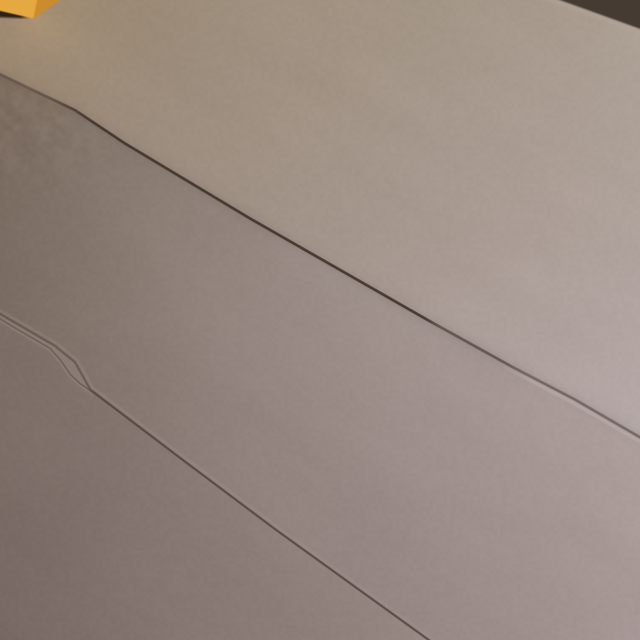
Give the GLSL for this texture, as a WebGL 2 fragment shader.

```glsl
#version 300 es
precision highp float;
uniform vec2 u_resolution;
out vec4 fragColor;

const int N = 8;

float hash(vec2 p) {
  p = fract(p * vec2(0.1031, 0.1173));
  p += dot(p, p.yx + 33.33);
  return fract((p.x + p.y) * p.x * 91.7);
}

float noise(vec2 p) {
  vec2 i = floor(p), f = fract(p);
  f = f * f * (3.0 - 2.0 * f);
  return mix(mix(hash(i), hash(i + vec2(1, 0)), f.x),
             mix(hash(i + vec2(0, 1)), hash(i + vec2(1, 1)), f.x), f.y);
}

float fbm(vec2 p) {
  float sum = 0.0, amp = 0.5;
  for (int i = 0; i < 4; i++) {
    sum += amp * noise(p);
    p = p * 2.03 + 17.0;
    amp *= 0.5;
  }
  return sum;
}

// Signed distance to a polyline running left to right, positive above it
float seamDistance(vec2 p, vec2 pts[N]) {
  float d = 1e3, side = 1.0;
  for (int i = 0; i < N - 1; i++) {
    vec2 a = pts[i], ab = pts[i + 1] - a, ap = p - a;
    float h = clamp(dot(ap, ab) / dot(ab, ab), 0.0, 1.0);
    d = min(d, length(ap - ab * h));
    if (p.x >= a.x && p.x < a.x + ab.x) side = sign(ap.y - ab.y * ap.x / ab.x);
  }
  return d * side;
}

// Signed distance to the line through a and b, positive on its left
float edgeDistance(vec2 p, vec2 a, vec2 b) {
  vec2 d = normalize(b - a);
  return d.x * (p.y - a.y) - d.y * (p.x - a.x);
}

float cover(float d, float soft) {
  return smoothstep(-soft, soft, d);
}

float stroke(float d, float halfWidth, float soft) {
  return 1.0 - smoothstep(halfWidth - soft, halfWidth + soft, abs(d));
}

vec3 cornerBlend(vec2 t, vec3 bl, vec3 br, vec3 tl, vec3 tr) {
  t = clamp(t, 0.0, 1.0);
  return mix(mix(bl, br, t.x), mix(tl, tr, t.x), t.y);
}

void main() {
  vec2 uv = gl_FragCoord.xy / u_resolution;
  float soft = max(0.0013, 0.8 / u_resolution.y);

  vec2 upperSeam[N] = vec2[N](vec2(-0.01, 0.889), vec2(0.117, 0.828), vec2(0.195, 0.776),
    vec2(0.39, 0.659), vec2(0.67, 0.499), vec2(0.80, 0.427), vec2(0.898, 0.376), vec2(1.01, 0.311));
  vec2 lowerSeam[N] = vec2[N](vec2(-0.01, 0.515), vec2(0.085, 0.460), vec2(0.117, 0.434),
    vec2(0.141, 0.391), vec2(0.286, 0.281), vec2(0.43, 0.173), vec2(0.67, 0.0), vec2(1.01, -0.25));
  vec2 looseStrand[N] = vec2[N](vec2(-0.01, 0.508), vec2(0.04, 0.478), vec2(0.078, 0.456),
    vec2(0.095, 0.437), vec2(0.110, 0.415), vec2(0.125, 0.401), vec2(0.141, 0.390), vec2(0.16, 0.375));
  float upper = seamDistance(uv, upperSeam);
  float lower = seamDistance(uv, lowerSeam);
  float strand = seamDistance(uv, looseStrand);

  // Panel shading
  vec3 farPanel = cornerBlend(vec2(uv.x, (uv.y - 0.3) / 0.7),
    vec3(0.59, 0.53, 0.50), vec3(0.71, 0.66, 0.66), vec3(0.59, 0.52, 0.44), vec3(0.67, 0.62, 0.57));
  vec3 midPanel = cornerBlend(vec2(uv.x, uv.y / 0.85),
    vec3(0.47, 0.41, 0.39), vec3(0.65, 0.59, 0.585), vec3(0.48, 0.42, 0.375), vec3(0.73, 0.68, 0.66));
  midPanel += vec3(0.02, 0.021, 0.024) * exp(-8.0 * dot(uv - vec2(0.4, 0.5), uv - vec2(0.4, 0.5)));
  vec3 nearPanel = cornerBlend(uv / vec2(0.7, 0.5),
    vec3(0.47, 0.41, 0.39), vec3(0.60, 0.54, 0.525), vec3(0.49, 0.43, 0.405), vec3(0.62, 0.56, 0.54));
  vec3 color = mix(midPanel, farPanel, cover(upper, soft * 1.5));
  color = mix(nearPanel, color, cover(lower, soft * 1.5));

  // Mottling along the boards, fine grain and a rough patch at the left
  vec2 along = vec2(uv.x * 0.86 - uv.y * 0.5, uv.x * 0.5 + uv.y * 0.86);
  color += 0.022 * (fbm(along * vec2(7.0, 20.0) + 5.0) - 0.47);
  color += 0.014 * (noise(uv * 190.0) - 0.5);
  float rough = smoothstep(0.2, 0.02, length((uv - vec2(0.04, 0.79)) * vec2(1.0, 1.5)));
  color += rough * cover(-upper, 0.01) * 0.07 * (fbm(uv * 75.0) - 0.5);

  // Upper seam: dark gap that fades into a pale lip at the right
  float gap = mix(0.4, 0.92, smoothstep(0.04, 0.16, uv.x));
  gap *= mix(1.0, 0.65, smoothstep(0.66, 0.69, uv.x));
  gap *= mix(1.0, 0.75, smoothstep(0.78, 0.82, uv.x));
  float lip = smoothstep(0.77, 0.84, uv.x);
  color = mix(color, vec3(0.76, 0.70, 0.71), 0.65 * lip * stroke(upper + 0.0055, 0.003, 0.0025));
  color *= 1.0 - 0.08 * exp(-abs(upper) * 140.0);
  color = mix(color, vec3(0.25, 0.20, 0.17), gap * stroke(upper, 0.0021, soft));

  // Lower seam: pale bent strip at the left, thin dark gap beyond it
  float bent = 1.0 - smoothstep(0.135, 0.15, uv.x);
  float strip = bent * cover(-lower, soft) * cover(strand, soft);
  color = mix(color, vec3(0.57, 0.50, 0.47), 0.65 * strip);
  color = mix(color, vec3(0.62, 0.55, 0.52), 0.4 * bent * stroke(strand + 0.003, 0.0015, 0.002));
  color = mix(color, vec3(0.33, 0.27, 0.25), 0.55 * bent * stroke(strand, 0.001, soft));
  color = mix(color, vec3(0.66, 0.60, 0.57), 0.25 * stroke(lower - 0.005, 0.002, 0.002));
  color = mix(color, vec3(0.30, 0.245, 0.225), mix(0.8, 0.5, bent) * stroke(lower, 0.0017, soft));

  // Dark floor past the far edge
  float floorEdge = edgeDistance(uv, vec2(0.875, 1.0), vec2(1.0, 0.955));
  color = mix(color, vec3(0.72, 0.66, 0.60), 0.3 * stroke(floorEdge + 0.005, 0.003, 0.003));
  color = mix(color, vec3(0.27, 0.23, 0.20), cover(floorEdge, 0.0025));

  // Yellow block with its shadow and warm glow
  color += vec3(0.07, 0.045, 0.0) * exp(-14.0 * length(uv - vec2(0.06, 0.97)));
  float corner = edgeDistance(uv, vec2(0.0, 0.973), vec2(0.052, 0.971));
  color = mix(color, vec3(0.17, 0.13, 0.08), cover(corner, 0.003) * cover(0.04 - uv.x, 0.01));
  float base = edgeDistance(uv, vec2(0.0, 0.983), vec2(0.052, 0.971));
  float flank = edgeDistance(uv, vec2(0.052, 0.971), vec2(0.093, 1.0));
  float fold = edgeDistance(uv, vec2(0.052, 0.971), vec2(0.058, 1.0));
  vec3 block = mix(vec3(0.90, 0.66, 0.25), vec3(0.80, 0.55, 0.17), cover(-fold, 0.002));
  color = mix(color, block, cover(base, 0.002) * cover(flank, 0.002));

  fragColor = vec4(clamp(color, 0.0, 1.0), 1.0);
}
```
